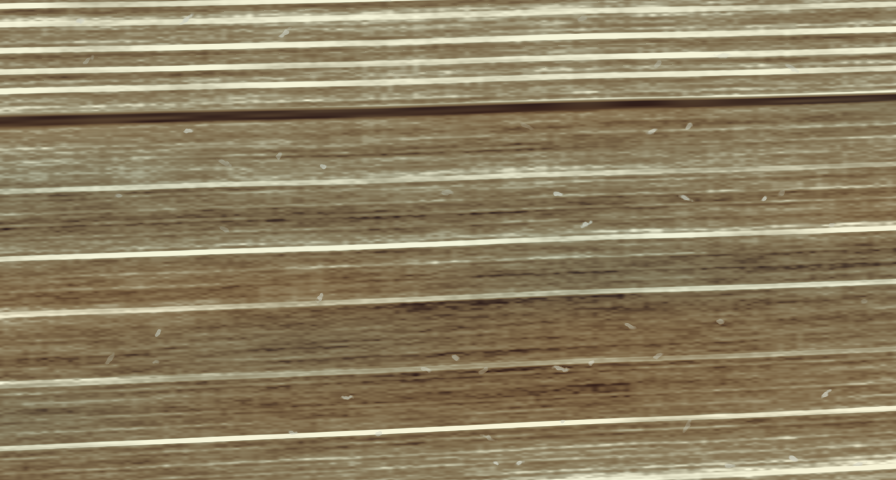
Reproduce this texture procedurally as a WebGL 1 fragment shader.

```glsl
precision highp float;
uniform vec2 u_resolution;

// Tone ramp, dark to light
const vec3 CRACK = vec3(0.25, 0.18, 0.14);
const vec3 SHADE = vec3(0.41, 0.33, 0.23);
const vec3 BROWN = vec3(0.49, 0.42, 0.30);
const vec3 OLIVE = vec3(0.55, 0.50, 0.38);
const vec3 PALE  = vec3(0.66, 0.64, 0.53);
const vec3 CREAM = vec3(0.87, 0.86, 0.75);
const vec3 WARMTH = vec3(0.03, -0.01, -0.03);
const vec3 DUST_TINT = vec3(0.0, 0.015, 0.06);

// Layout, in canvas heights
const float RISE_BOTTOM = 0.093;   // climb across the full width
const float RISE_TOP = 0.044;
const float WOBBLE = 0.005;
const float CRACK_HEIGHT = 0.744;
const float CRACK_WIDTH = 0.016;
const float WIDE_SPACING = 0.128;
const float TIGHT_SPACING = 0.046;
const float FAINT_SPACING = 0.027;
const float EDGE_WIDTH = 0.0056;
const float EDGE_SOFTNESS = 0.0024;
const float FLECK_CELL = 0.07;
const float FLECK_DENSITY = 0.16;

// Tones count along the ramp from 0 (crack) to 5 (cream)
const float BASE_TONE = 2.3;
const float UPPER_LIFT = 0.5;
const float EDGE_TONE = 5.6;
const float BAND_CONTRAST = 1.9;
const float LEAF_CONTRAST = 1.7;
const float FIBRE_CONTRAST = 1.5;
const float GRAIN_CONTRAST = 1.3;

float hash(vec2 p) {
  return fract(sin(dot(p, vec2(127.1, 311.7))) * 43758.5453);
}

float noise(vec2 p) {
  vec2 i = floor(p);
  vec2 f = fract(p);
  f = f * f * (3.0 - 2.0 * f);
  float low = mix(hash(i), hash(i + vec2(1.0, 0.0)), f.x);
  float high = mix(hash(i + vec2(0.0, 1.0)), hash(i + vec2(1.0, 1.0)), f.x);
  return mix(low, high, f.y);
}

vec3 ramp(float tone) {
  vec3 c = mix(CRACK, SHADE, clamp(tone, -0.4, 1.0));
  c = mix(c, BROWN, clamp(tone - 1.0, 0.0, 1.0));
  c = mix(c, OLIVE, clamp(tone - 2.0, 0.0, 1.0));
  c = mix(c, PALE, clamp(tone - 3.0, 0.0, 1.0));
  return mix(c, CREAM, clamp(tone - 4.0, 0.0, 1.45));
}

// Jittered sheet edges: x is the lit edge, y the shadow below it, z its halo
vec3 sheetEdges(vec2 p, float spacing, float width, float seed, float weakest) {
  float q = p.y / spacing;
  float id = floor(q);
  float centre = 0.5 + 0.24 * (hash(vec2(id, seed)) - 0.5);
  float d = (q - id - centre) * spacing;
  float strength = mix(weakest, 1.0, hash(vec2(id, seed + 3.0)));
  float wear = mix(0.7, 1.2, noise(vec2(p.x * 5.0, id * 7.0 + seed)));
  float soft = max(EDGE_SOFTNESS, 0.6 / u_resolution.y);
  float lit = 1.0 - smoothstep(width - soft, width + soft, abs(d));
  float shadow = 1.0 - smoothstep(0.0, width * 1.6, abs(d + width * 2.2));
  float halo = 1.0 - smoothstep(width, width * 3.0, abs(d - width));
  return vec3(lit, shadow, halo) * min(strength * wear, 1.0);
}

// Short, tilted specks of dust
float flecks(vec2 p) {
  vec2 id = floor(p / FLECK_CELL);
  float present = step(hash(id + 5.0), FLECK_DENSITY);
  vec2 jitter = vec2(hash(id + 11.0), hash(id + 23.0)) * 0.5 + 0.25;
  vec2 d = p - (id + jitter) * FLECK_CELL;
  float angle = (hash(id + 31.0) - 0.35) * 1.5;
  d = mat2(cos(angle), -sin(angle), sin(angle), cos(angle)) * d;
  d /= vec2(mix(0.007, 0.018, hash(id + 41.0)), 0.0052);
  float ragged = length(d) + 0.8 * (noise(p * 160.0) - 0.5);
  return present * (1.0 - smoothstep(0.5, 1.2, ragged)) * mix(0.4, 1.0, hash(id + 53.0));
}

void main() {
  vec2 p = gl_FragCoord.xy / u_resolution.y;
  float across = gl_FragCoord.x / u_resolution.x;

  // Sheets fan out, climbing more steeply towards the bottom
  float v = p.y - across * mix(RISE_BOTTOM, RISE_TOP, p.y);
  v += WOBBLE * (noise(vec2(p.x * 2.5, v * 3.0)) - 0.5);
  vec2 s = vec2(p.x, v);
  float upper = smoothstep(CRACK_HEIGHT - 0.01, CRACK_HEIGHT + 0.01, v);

  // Broad bands, thin leaves, fibres and grain
  float tone = BASE_TONE + UPPER_LIFT * upper;
  tone += 0.8 * across * (1.0 - smoothstep(-0.05, 0.22, v));
  tone += BAND_CONTRAST * (noise(s * vec2(0.9, 15.0) + 3.0) - 0.5);
  tone += LEAF_CONTRAST * (noise(s * vec2(1.1, 90.0) + 17.0) - 0.5);
  tone += FIBRE_CONTRAST * (noise(s * vec2(14.0, 150.0) + 41.0) - 0.5);
  tone += GRAIN_CONTRAST * (noise(p * vec2(75.0, 230.0)) - 0.5);

  // Faint and bright sheet edges, the wide ones fading near the gap
  vec3 faint = sheetEdges(s, FAINT_SPACING, EDGE_WIDTH * 0.5, 9.0, 0.1);
  vec3 wide = sheetEdges(s - vec2(0.0, 0.009), WIDE_SPACING, EDGE_WIDTH, 2.0, 0.6);
  wide *= 1.0 - smoothstep(0.63, 0.67, v);
  vec3 tight = sheetEdges(s, TIGHT_SPACING, EDGE_WIDTH * 1.1, 6.0, 0.75) * upper;
  vec3 edge = max(wide, tight);
  tone += 1.2 * faint.x - 0.6 * faint.y - 0.9 * edge.y + 0.6 * edge.z;
  tone = mix(tone, EDGE_TONE, edge.x);

  // Dark gap between the two stacks
  float gapWidth = CRACK_WIDTH * mix(1.1, 0.7, across);
  float gap = 1.0 - smoothstep(gapWidth * 0.4, gapWidth * 1.2, abs(v - CRACK_HEIGHT));
  tone = mix(tone, 1.0 * noise(s * vec2(9.0, 140.0)) - 0.5, gap);

  float dust = flecks(p);
  tone = mix(tone, 4.7, dust * 0.9);
  float warm = (noise(s * vec2(1.6, 8.0) + 70.0) - 0.5) * (1.0 - upper);
  vec3 color = ramp(tone) + WARMTH * warm + DUST_TINT * dust;
  gl_FragColor = vec4(clamp(color, 0.0, 1.0), 1.0);
}
```
